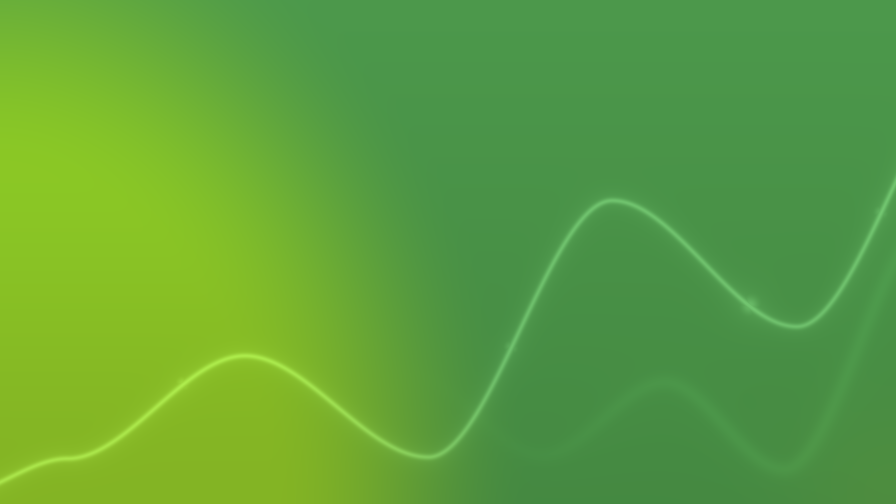
Give the GLSL for this background, as a WebGL 1 fragment shader.

```glsl
precision highp float;
// Lime to green gradient crossed by a glowing wavy line with soft beads and a faint second wave.

uniform vec2 u_resolution;

// Main wave height: eased rises and falls between crests and troughs
float mainWave(float x) {
  return 0.016
    + 0.074 * smoothstep(-0.093, 0.134, x)
    + 0.204 * smoothstep(0.134, 0.486, x)
    - 0.201 * smoothstep(0.486, 0.850, x)
    + 0.509 * smoothstep(0.850, 1.215, x)
    - 0.250 * smoothstep(1.215, 1.581, x)
    + 0.521 * smoothstep(1.581, 1.949, x);
}

float faintWave(float x) {
  return 0.259
    - 0.162 * smoothstep(0.810, 1.076, x)
    + 0.144 * smoothstep(1.076, 1.319, x)
    - 0.172 * smoothstep(1.319, 1.556, x)
    + 0.491 * smoothstep(1.556, 1.852, x);
}

// Vertical offset corrected by the slope approximates true distance
float waveDistance(float offset, float rise) {
  return abs(offset) / sqrt(1.0 + rise * rise);
}

float softSpot(float dist, float radius) {
  return exp(-dist * dist / (radius * radius));
}

// Lime pool rising from the lower left over a green field
vec3 background(vec2 p) {
  vec3 green = mix(vec3(0.268, 0.535, 0.255), vec3(0.298, 0.598, 0.295), p.y);
  green += vec3(0.035, 0.015, -0.01) * softSpot(length(p - vec2(1.78, 0.0)), 0.2);
  vec3 lime = mix(vec3(0.515, 0.705, 0.140), vec3(0.545, 0.785, 0.145),
                  smoothstep(0.0, 0.75, p.y));
  vec2 q = pow(max(p, 0.0) / vec2(0.82, 1.01), vec2(1.8));
  float reach = pow(q.x + q.y, 0.556);
  return mix(lime, green, smoothstep(0.65, 1.3, reach));
}

void main() {
  // Height spans 0..1; width is stretched to a 16:9 layout
  vec2 p = gl_FragCoord.xy / u_resolution * vec2(16.0 / 9.0, 1.0);
  vec3 color = background(p);
  float e = 0.002;

  // Faint wave, fading in towards the right
  float faintRise = (faintWave(p.x + e) - faintWave(p.x - e)) / (2.0 * e);
  float faintDist = waveDistance(p.y - faintWave(p.x), faintRise);
  float faint = 0.7 * softSpot(faintDist, 0.016) + 0.3 * exp(-faintDist / 0.035);
  color += vec3(0.022, 0.042, 0.025) * faint * smoothstep(0.75, 1.5, p.x);

  // Main wave: thin bright core inside a soft halo
  float rise = (mainWave(p.x + e) - mainWave(p.x - e)) / (2.0 * e);
  float dist = waveDistance(p.y - mainWave(p.x), rise);
  float light = 0.68 * softSpot(dist, 0.0055) + 0.32 * exp(-dist / 0.014);

  // Beads riding the wave, spaced ever closer to the right
  for (int n = 0; n < 4; n++) {
    float i = float(n);
    float x = 0.363 + i * (0.651 - (i - 1.0) * (0.0885 + 0.0062 * (i - 2.0)));
    float beadDist = length(p - vec2(x, mainWave(x) + 0.002));
    float large = n == 2 ? 1.0 : 0.0;
    float bead = (0.62 + 0.1 * large) * softSpot(beadDist, 0.012 + 0.004 * large);
    light = max(light, bead);
    light += (0.08 + 0.12 * large) * exp(-beadDist / (0.018 + 0.012 * large));
  }
  color += vec3(0.15, 0.19, 0.15) * min(light, 1.1);

  gl_FragColor = vec4(color, 1.0);
}
```
